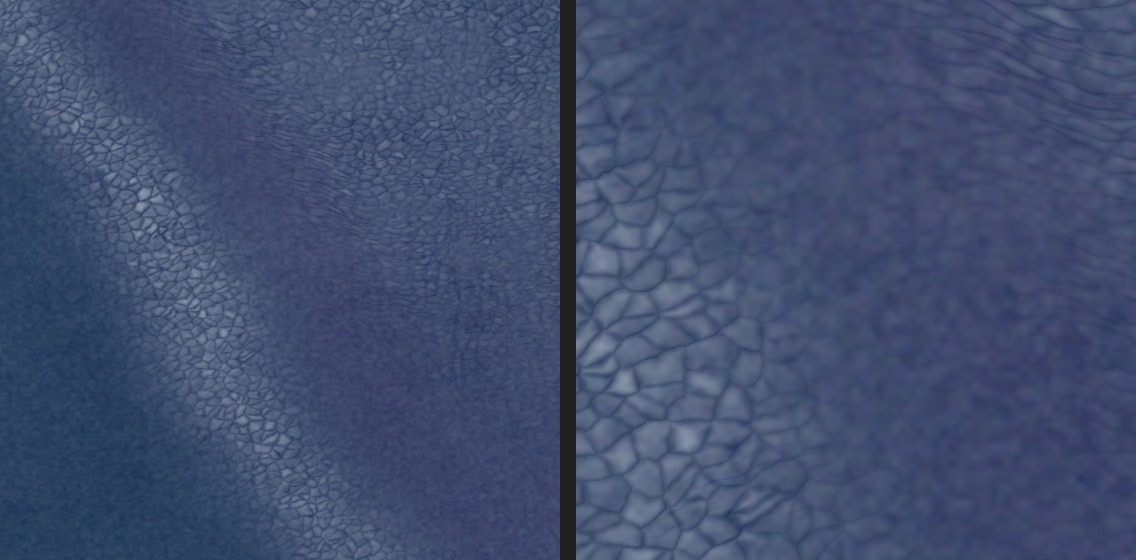
Left: the whole. Right: its middle third, enlarged.
Write a Shadertoy shader that draws this texture.

```glsl
// Soft blue leather: a bright diagonal fold, a smooth valley and a creased upper right.
// Broad sheen sets the tone; warped Voronoi pebbles, ridged wrinkles and
// fine speckle add the grain, and one tone ramp turns it into colour.

const vec3 DEEP_BLUE = vec3(0.185, 0.25, 0.385);
const vec3 PALE_BLUE = vec3(0.47, 0.52, 0.61);
const vec3 PLUM_TINT = vec3(0.018, -0.008, 0.006);

float hash(vec2 p) {
    return fract(sin(dot(p, vec2(127.1, 311.7))) * 43758.5453);
}

vec2 hash2(vec2 p) {
    return vec2(hash(p), hash(p + 37.2));
}

float noise(vec2 p) {
    vec2 cell = floor(p), f = fract(p);
    f = f * f * (3.0 - 2.0 * f);
    float low = mix(hash(cell), hash(cell + vec2(1, 0)), f.x);
    float high = mix(hash(cell + vec2(0, 1)), hash(cell + vec2(1, 1)), f.x);
    return mix(low, high, f.y);
}

float fbm(vec2 p) {
    float sum = 0.0, weight = 0.5;
    for (int i = 0; i < 4; i++) {
        sum += weight * noise(p);
        p = mat2(0.8, 0.6, -0.6, 0.8) * p * 2.03 + 11.7;
        weight *= 0.5;
    }
    return sum / 0.9375;
}

mat2 rotation(float angle) {
    float c = cos(angle), s = sin(angle);
    return mat2(c, -s, s, c);
}

float bell(float x, float width) {
    return exp(-x * x / (width * width));
}

// Returns distance to the cell border, cell random value, slope toward the light
vec3 pebbles(vec2 p) {
    vec2 cell = floor(p), f = fract(p), nearest = vec2(0), nearestId = vec2(0);
    float best = 8.0, border = 8.0;
    for (int y = -1; y <= 1; y++)
    for (int x = -1; x <= 1; x++) {
        vec2 o = vec2(x, y);
        vec2 r = o + hash2(cell + o) - f;
        if (dot(r, r) < best) { best = dot(r, r); nearest = r; nearestId = o; }
    }
    for (int y = -2; y <= 2; y++)
    for (int x = -2; x <= 2; x++) {
        vec2 o = nearestId + vec2(x, y);
        vec2 r = o + hash2(cell + o) - f;
        vec2 d = r - nearest;
        if (dot(d, d) > 0.0001) border = min(border, dot(0.5 * (nearest + r), normalize(d)));
    }
    return vec3(border, hash(cell + nearestId + 5.3), dot(nearest, vec2(0.5, -0.85)));
}

// Thin dark lines along the middle contour of stretched noise
float wrinkles(vec2 p, float width) {
    return 1.0 - smoothstep(0.0, width, abs(fbm(p) - 0.5));
}

// Signed horizontal distance from the crest of the diagonal fold
float foldOffset(vec2 uv) {
    float crest = 0.04 + 0.60 * (0.97 - uv.y) + 0.022 * sin(uv.y * 9.0 - 4.0);
    return uv.x - crest + 0.05 * (fbm(uv * 7.0) - 0.5);
}

void mainImage(out vec4 fragColor, in vec2 fragCoord) {
    vec2 uv = fragCoord / iResolution.xy;

    // Broad light: fold, valley beside it, sheen and shaded corners
    float offset = foldOffset(uv);
    float fold = bell(offset, offset < 0.0 ? 0.105 : 0.085);
    fold *= 0.72 + 0.28 * bell(uv.y - 0.62, 0.35);
    float valley = bell(offset - 0.24, 0.12);
    float sheen = smoothstep(0.18, 0.42, offset) * smoothstep(0.15, 0.8, uv.y);
    float shade = smoothstep(-0.03, -0.3, offset);
    float clouds = fbm(uv * 5.0 + 3.0) - 0.5;

    // Pebble grain, warped and slightly stretched along its creases
    vec2 warp = vec2(fbm(uv * 24.0), fbm(uv * 24.0 + 40.0)) - 0.5;
    vec2 grainUv = rotation(0.32 - 0.2 * sheen) * (uv + 0.022 * warp);
    vec3 pebble = pebbles(grainUv * vec2(46.0, 68.0));
    float patchy = smoothstep(0.3, 0.65, fbm(uv * 13.0 + 8.0));
    float relief = 0.08 + 0.85 * fold + 0.5 * sheen * (0.35 + 0.65 * patchy);
    float crease = 1.0 - smoothstep(0.0, 0.2, pebble.x);
    float glint = smoothstep(0.06, 0.4, pebble.x) * pebble.y * pebble.y;

    // Long wrinkles, nearly level, with a few faint upright ones at the right
    float levelLines = wrinkles(grainUv * vec2(9.0, 32.0), 0.045);
    float uprightLines = wrinkles((uv + 0.01 * warp) * vec2(26.0, 5.0), 0.04);
    uprightLines *= bell(uv.x - 0.84, 0.07) * smoothstep(0.2, 0.5, uv.y);

    float tone = 0.21 + 0.46 * fold + 0.17 * sheen - 0.06 * valley - 0.19 * shade;
    tone += 0.22 * clouds - 0.08 * (1.0 - uv.y) * smoothstep(0.1, 0.4, offset);
    tone += relief * (0.62 * glint - 0.36 * crease - 0.06 + 0.28 * pebble.z);
    tone -= 0.20 * levelLines * (0.12 + relief) * (0.4 + 0.6 * patchy);
    tone -= 0.13 * uprightLines;

    // Fine pores and a trace of coloured speckle
    float pores = noise(uv * 210.0) + noise(uv * 115.0 + 9.0) - 1.0;
    tone += (0.13 + 0.12 * relief) * pores;
    vec3 speckle = vec3(noise(uv * 170.0 + 21.0), noise(uv * 170.0 + 63.0), noise(uv * 170.0 + 95.0)) - 0.5;

    vec3 colour = mix(DEEP_BLUE, PALE_BLUE, clamp(tone, -0.25, 1.55));
    colour += PLUM_TINT * (valley + smoothstep(0.15, 0.5, offset) * (1.0 - uv.y) - shade);
    colour += 0.028 * speckle;
    fragColor = vec4(colour, 1.0);
}
```
